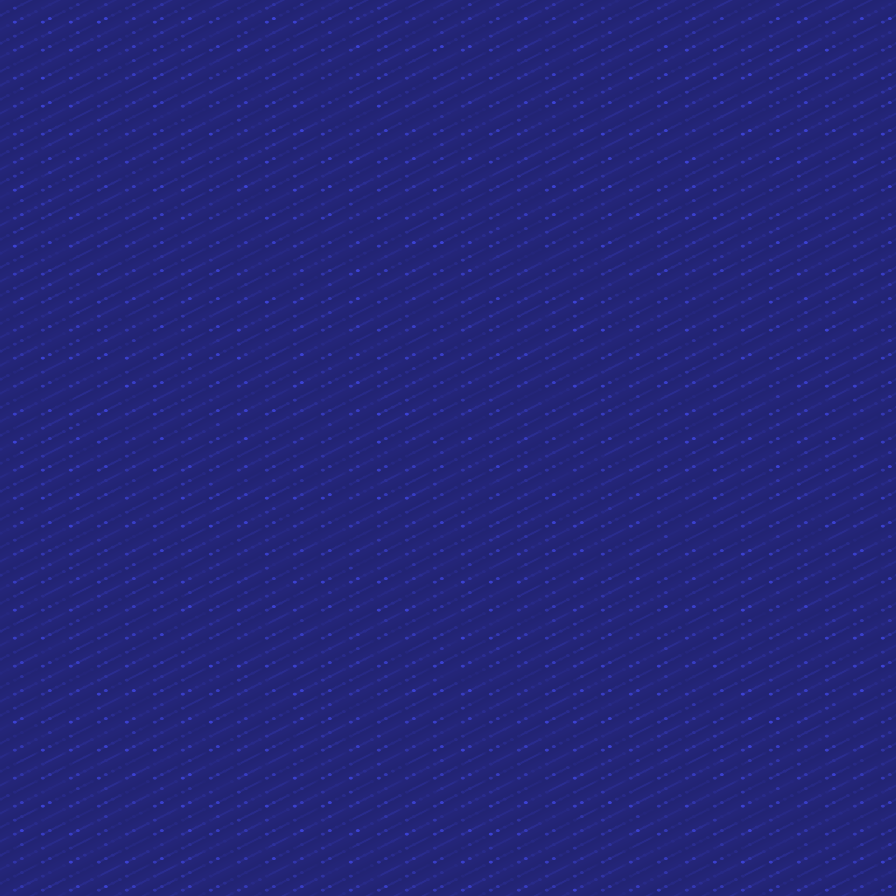
A Shadertoy shader for this texture:

```glsl
// Deep blue twill cloth: 32 by 32 repeats of thin slanted threads with crisp bright flecks.

const float TAU = 6.2831853;
const vec2 REPEATS = vec2(32.0, 64.0);
const vec2 CELL_SIZE = vec2(1.0, 0.5);
const int FLECKS = 4;
const vec2 FIRST_FLECK = vec2(0.53, 0.21);
const vec2 FLECK_STEP = vec2(0.25, 0.125);
const vec2 FLECK_RADIUS = vec2(0.07, 0.052);
const float THREAD_HALF_WIDTH = 0.034;

const vec3 GROOVE = vec3(0.134, 0.140, 0.454);
const vec3 CLOTH = vec3(0.141, 0.147, 0.475);
const vec3 FLECK = vec3(0.235, 0.26, 0.84);

float hash(vec2 p) {
    return fract(sin(dot(p, vec2(127.1, 311.7))) * 43758.5453);
}

// Soft elliptical spot, with its edge widened by the size of a pixel
float spot(vec2 p, vec2 radius, float pixel) {
    float d = (length(p / radius) - 1.0) * min(radius.x, radius.y);
    return 1.0 - smoothstep(-0.5 * pixel, 0.5 * pixel, d);
}

// Broad fold rising one half per column
float fold(vec2 p) {
    vec2 q = p - FIRST_FLECK;
    return 0.5 + 0.5 * cos(TAU * (q.y - 0.5 * q.x));
}

// Thin thread, broken at random into dashes
float thread(vec2 p, float pixel) {
    vec2 q = p - FIRST_FLECK;
    float across = q.y - 0.5 * q.x;
    float row = floor(across * 2.0 + 0.5);
    float d = abs(across - 0.5 * row) * 0.894;
    float line = 1.0 - smoothstep(-0.5 * pixel, 0.5 * pixel, d - THREAD_HALF_WIDTH);

    float column = floor(q.x);
    vec2 id = mod(vec2(column, row + column), REPEATS);
    float along = fract(q.x);
    float dash = smoothstep(0.0, 0.1, along) * (1.0 - smoothstep(0.6, 0.95, along));
    return line * dash * mix(0.05, 0.26, hash(id + 7.0));
}

// One fleck per cell, worn at random; every second row stands out
float fleckLayer(vec2 p, float k, float pixel) {
    vec2 q = p - FIRST_FLECK - k * FLECK_STEP;
    vec2 id = floor(q / CELL_SIZE + 0.5);
    float wear = hash(mod(id, REPEATS) + 41.0 * k);
    float mainRow = 1.0 - mod(id.y, 2.0);
    float strength = mix(0.1, 0.6, wear * wear) + 0.4 * mainRow;
    strength *= k < 1.5 ? 1.0 : 0.3;
    return strength * spot(q - id * CELL_SIZE, FLECK_RADIUS, pixel);
}

float flecks(vec2 p, float pixel) {
    float light = 0.0;
    for (int i = 0; i < FLECKS; i++) {
        light = max(light, fleckLayer(p, float(i), pixel));
    }
    return light;
}

void mainImage(out vec4 fragColor, in vec2 fragCoord) {
    vec2 p = fragCoord / iResolution.xy * REPEATS.x;
    float pixel = REPEATS.x / min(iResolution.x, iResolution.y);

    // Ground cloth
    vec3 color = mix(GROOVE, CLOTH, fold(p));

    // Bright yarn showing through
    float light = max(thread(p, pixel), flecks(p, pixel));
    color = mix(color, FLECK, light);

    fragColor = vec4(color, 1.0);
}
```
